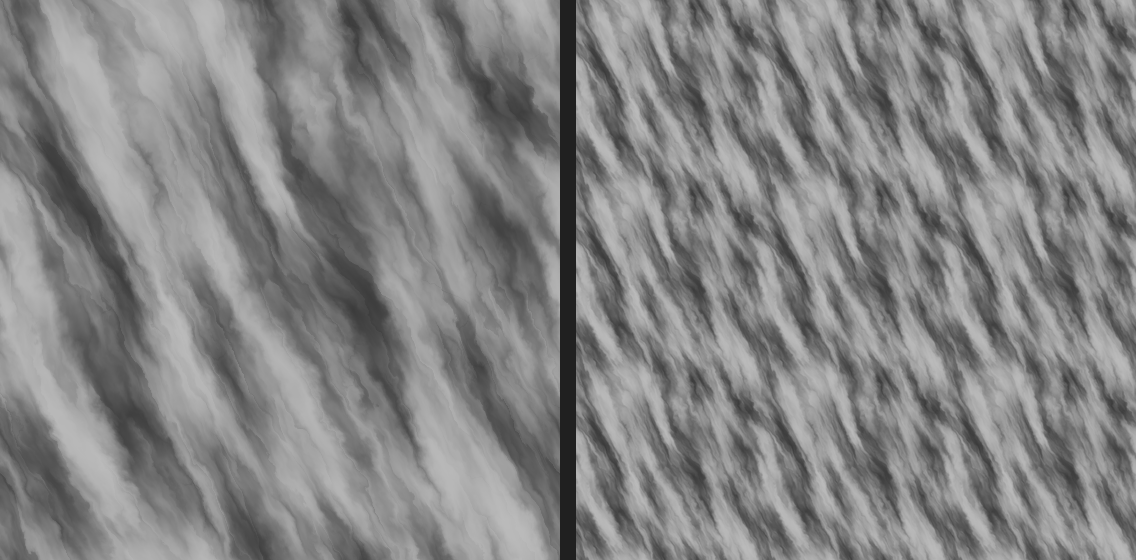
Left: one tile. Right: repeated 3 by 3.
A WebGL 1 fragment shader for this texture map:

```glsl
precision highp float;
// Seamless grey streaks of smoky, softly torn cloud running steeply down to the right.

uniform vec2 u_resolution;

const float MEAN_GREY = 0.528;
const float CONTRAST = 0.125;
const float SHOULDER = 0.12;       // softens the extremes
const float SKEW = 0.13;           // deepens the darks, holds back the lights
const float BODY_MEAN = 0.13;
const float BODY_DEVIATION = 0.18;
const vec2 WIDE_STREAKS = vec2(4.0, 1.0);   // cells across, cells along
const vec2 MID_STREAKS = vec2(5.0, 1.0);
const vec2 SLIM_STREAKS = vec2(7.0, 1.0);
const vec2 FIBRES = vec2(38.0, 7.0);
const vec2 BEND_CELLS = vec2(2.0, 1.0);
const vec2 RAGGED_CELLS = vec2(11.0, 7.0);
const vec2 VEIN_CELLS = vec2(4.0, 3.0);
const float BEND = 0.05;
const float RAGGEDNESS = 0.014;
const float DETAIL_GAIN = 0.42;
const float RAGGED_GAIN = 0.55;
const float EDGE_STRENGTH = 0.55;
const float EDGE_WIDTH = 0.035;
const float FIBRE_STRENGTH = 0.3;
const float VEIN_STRENGTH = 0.2;
const float VEIN_WIDTH = 0.015;
const int OCTAVES = 5;

// Orthogonal whole-number frame: x runs across the streaks, y along them.
vec2 streakFrame(vec2 p) {
  return vec2(2.0 * p.x + p.y, p.x - 2.0 * p.y);
}

float hash(vec2 p) {
  vec3 h = fract(p.xyx * 0.1031);
  h += dot(h, h.yzx + 33.33);
  return fract((h.x + h.y) * h.z);
}

// Gradient at one lattice corner; its identity wraps with the unit tile.
float corner(vec2 cell, vec2 offset, vec2 cells, float seed) {
  float period = 5.0 * cells.x * cells.y;
  vec2 id = floor(mod(streakFrame(cell * cells.yx) + 0.5, period));
  float angle = 6.28318 * hash(id + 17.37 * seed);
  return dot(vec2(cos(angle), sin(angle)), offset);
}

float noise(vec2 p, vec2 cells, float seed) {
  vec2 g = streakFrame(p) * cells;
  vec2 i = floor(g);
  vec2 f = g - i;
  vec2 w = f * f * f * (f * (f * 6.0 - 15.0) + 10.0);
  vec2 e = vec2(1.0, 0.0);
  float near = mix(corner(i, f, cells, seed),
                   corner(i + e, f - e, cells, seed), w.x);
  float far = mix(corner(i + e.yx, f - e.yx, cells, seed),
                  corner(i + 1.0, f - 1.0, cells, seed), w.x);
  return mix(near, far, w.y);
}

float fbm(vec2 p, vec2 cells, float gain, float seed) {
  float sum = 0.0;
  float amplitude = 1.0;
  for (int k = 0; k < OCTAVES; k++) {
    sum += amplitude * noise(p, cells, seed + float(k));
    cells *= 2.0;
    amplitude *= gain;
  }
  return sum;
}

// Crisp rim that fades away on both sides of a contour.
float cloudEdge(float n) {
  return smoothstep(-EDGE_WIDTH, EDGE_WIDTH, n) - smoothstep(-0.4, 0.4, n);
}

void main() {
  vec2 p = gl_FragCoord.xy / u_resolution;

  // Slow bends, then small ragged billows.
  vec2 bent = p + BEND * vec2(noise(p, BEND_CELLS, 1.0), noise(p, BEND_CELLS, 2.0));
  vec2 ragged = bent + RAGGEDNESS * vec2(fbm(bent, RAGGED_CELLS, RAGGED_GAIN, 10.0),
                                         fbm(bent, RAGGED_CELLS, RAGGED_GAIN, 20.0));

  // Overlapping bodies leave narrow dark creases between them.
  float wide = fbm(ragged, WIDE_STREAKS, DETAIL_GAIN, 30.0);
  float mid = fbm(ragged, MID_STREAKS, DETAIL_GAIN, 40.0);
  float tone = (max(wide, mid) - BODY_MEAN) / BODY_DEVIATION;

  // Torn layer edges and fine fibres.
  tone += EDGE_STRENGTH * cloudEdge(fbm(ragged, SLIM_STREAKS, DETAIL_GAIN, 60.0));
  tone += FIBRE_STRENGTH * noise(bent, FIBRES, 70.0);

  // Faint broken veins.
  float vein = 1.0 - smoothstep(0.0, VEIN_WIDTH, abs(noise(ragged, VEIN_CELLS, 80.0)));
  tone -= VEIN_STRENGTH * vein * smoothstep(0.1, 0.35, noise(p, VEIN_CELLS, 90.0));

  // Tone curve.
  tone -= SKEW * (tone * tone - 1.0);
  float grey = MEAN_GREY + CONTRAST * tone / sqrt(1.0 + SHOULDER * tone * tone);
  gl_FragColor = vec4(vec3(grey), 1.0);
}
```
